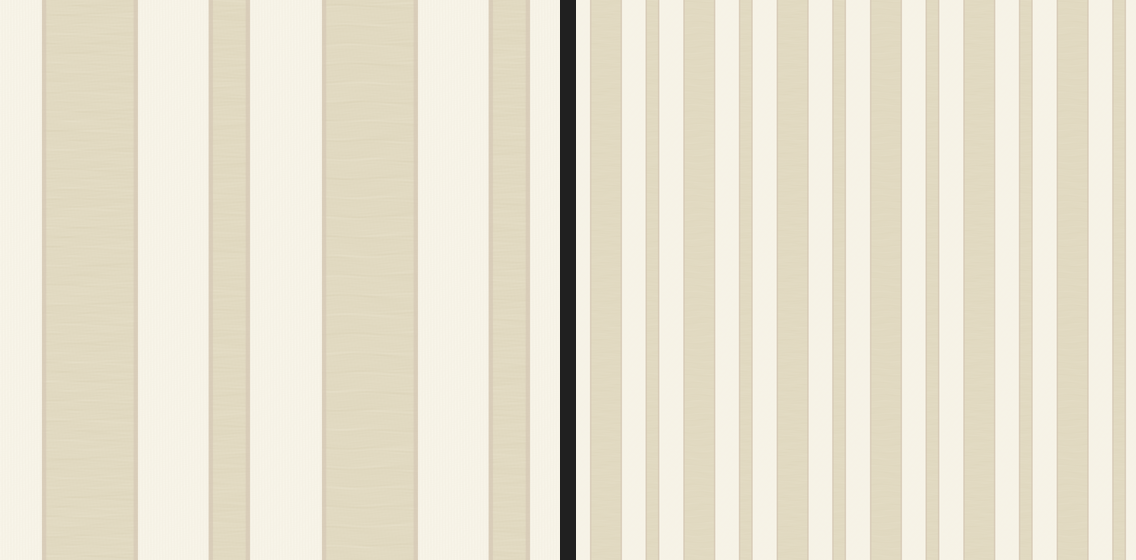
Left, the tile; right, the same tile 3 across and 3 down.
A WebGL 2 fragment shader for this pattern:

```glsl
#version 300 es
precision highp float;

uniform vec2 u_resolution;
out vec4 fragColor;

const float TAU = 6.2831853;

// Layout, in fractions of one repeat
const float REPEATS = 2.0;
const float WIDE_CENTER = 0.3212;
const float WIDE_HALF = 0.1715;
const float NARROW_CENTER = 0.8190;
const float NARROW_HALF = 0.0740;
const float BORDER_WIDTH = 0.0156;

// Texture: whole cycles per canvas, so it wraps
const float RIB_COUNT = 192.0;
const float RIB_DEPTH = 0.007;
const int THREAD_LAYERS = 7;
const float THREAD_DEPTH = 0.010;
const float GRAIN_DEPTH = 0.003;

const vec3 CREAM = vec3(0.965, 0.951, 0.904);
const vec3 BEIGE = vec3(0.882, 0.852, 0.757);
const vec3 BORDER = vec3(0.850, 0.803, 0.725);

// Signed distance to a vertical band in a repeating cell
float bandDistance(float x, float center, float halfWidth) {
    return abs(fract(x - center + 0.5) - 0.5) - halfWidth;
}

float coverage(float dist, float pixel) {
    return 1.0 - smoothstep(-0.75 * pixel, 0.75 * pixel, dist);
}

// Layered sines, long across and fine down, like horizontal threads
float threads(vec2 uv) {
    float sum = 0.0;
    for (int i = 0; i < THREAD_LAYERS; i++) {
        float k = float(i);
        float rows = 17.0 + 29.0 * k;
        float bend = 1.6 * sin(TAU * ((3.0 + k) * uv.x + 2.0 * uv.y) + 2.4 * k);
        float fade = 0.6 + 0.4 * sin(TAU * ((5.0 + 2.0 * k) * uv.x - (7.0 + 3.0 * k) * uv.y) + k * k);
        sum += fade * sin(TAU * rows * uv.y + bend + 1.7 * k);
    }
    return sum / sqrt(float(THREAD_LAYERS));
}

// Crossed sines that break up the ribs and threads
float grain(vec2 uv) {
    float warp = 2.0 * sin(TAU * (23.0 * uv.x + 31.0 * uv.y));
    return sin(TAU * (67.0 * uv.x + 109.0 * uv.y) + warp)
         * sin(TAU * (97.0 * uv.x - 83.0 * uv.y) - warp);
}

void main() {
    vec2 uv = gl_FragCoord.xy / u_resolution;
    float x = uv.x * REPEATS;
    float pixel = REPEATS / u_resolution.x;

    float stripe = min(bandDistance(x, WIDE_CENTER, WIDE_HALF),
                       bandDistance(x, NARROW_CENTER, NARROW_HALF));
    float stripeMask = coverage(stripe, pixel);
    float fillMask = coverage(stripe + BORDER_WIDTH, pixel);

    // Cream ground with fine vertical ribs
    float speckle = grain(uv);
    float rib = sin(TAU * RIB_COUNT * uv.x) * (0.8 + 0.2 * speckle);
    vec3 ground = CREAM + RIB_DEPTH * rib * vec3(0.8, 1.0, 1.3);

    // Beige stripes with horizontal threads, edged by plain borders
    float weave = THREAD_DEPTH * threads(uv);
    vec3 fill = BEIGE + weave * vec3(0.8, 0.9, 1.2);
    vec3 edge = BORDER + 0.3 * weave;

    vec3 color = mix(ground, mix(edge, fill, fillMask), stripeMask);
    color += GRAIN_DEPTH * speckle;
    fragColor = vec4(color, 1.0);
}
```
